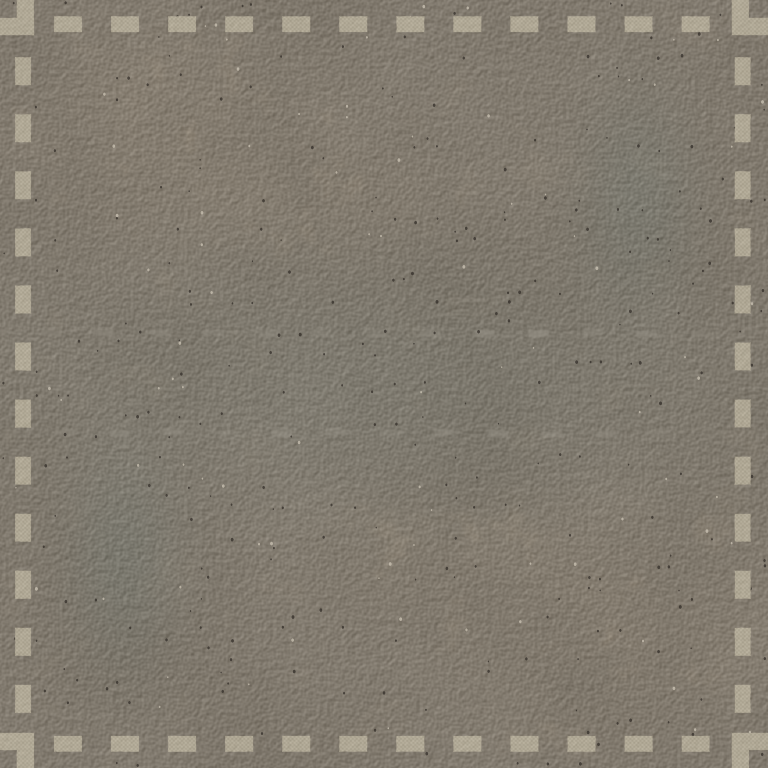
This texture is drawn by a three.js fragment shader. Its source:

```glsl
// Weathered concrete slab framed by a dashed pale border with square corner brackets.
// Gradient noise gives broad stains and lit grain; hashed cells scatter pits and grit;
// the border is built from box distances mirrored about the canvas edges.
varying vec2 vUv;

float hash(vec2 p) {
  vec3 q = fract(vec3(p.xyx) * vec3(0.1031, 0.1030, 0.0973));
  q += dot(q, q.yzx + 33.33);
  return fract((q.x + q.y) * q.z);
}

vec2 gradient(vec2 cell) {
  float a = 6.2832 * hash(cell);
  return vec2(cos(a), sin(a));
}

float noise(vec2 p) {
  vec2 i = floor(p), f = fract(p);
  vec2 u = f * f * f * (f * (f * 6.0 - 15.0) + 10.0);
  vec2 e = vec2(1.0, 0.0);
  return mix(
    mix(dot(gradient(i), f), dot(gradient(i + e), f - e), u.x),
    mix(dot(gradient(i + e.yx), f - e.yx), dot(gradient(i + 1.0), f - 1.0), u.x), u.y);
}

float fbm(vec2 p) {
  float sum = 0.0, amp = 0.6;
  for (int i = 0; i < 5; i++) {
    sum += amp * noise(p);
    p = p * 2.03 + 17.3;
    amp *= 0.55;
  }
  return sum;
}

float grainHeight(vec2 p) {
  return noise(p * 105.0) * 0.9 + noise(p * 215.0 + 40.0) * 0.9;
}

float boxDistance(vec2 p, vec2 halfSize) {
  vec2 d = abs(p) - halfSize;
  return length(max(d, 0.0)) + min(max(d.x, d.y), 0.0);
}

float blob(vec2 p, vec2 centre, vec2 radius) {
  vec2 d = (p - centre) / radius;
  return exp(-dot(d, d));
}

// Scattered specks, one possible per cell
float specks(vec2 p, float cells, float density, float seed) {
  vec2 cell = floor(p * cells);
  vec2 spot = 0.25 + 0.5 * vec2(hash(cell + seed), hash(cell + seed + 51.0));
  vec2 d = (fract(p * cells) - spot) / cells;
  float radius = mix(0.0008, 0.0019, hash(cell + seed + 7.0));
  float present = step(1.0 - density, hash(cell + seed + 93.0));
  return present * smoothstep(radius + 0.0007, radius - 0.0007, length(d * vec2(1.0, 0.8)));
}

// Row of faint scuffs, strongest near the middle
float scuffRow(vec2 p, vec2 start) {
  float pitch = 0.0705;
  float id = floor((p.x - start.x) / pitch + 0.5);
  vec2 d = p - start - vec2(id * pitch, 0.004 * (hash(vec2(id, start.y * 90.0)) - 0.5));
  d.y += 0.003 * noise(p * 90.0);
  float shape = smoothstep(0.004, 0.0, boxDistance(d, vec2(0.011, 0.0022)));
  return shape * (0.35 + 0.65 * hash(vec2(id + 30.0, start.x * 70.0)));
}

// Dashes along the frame and a square ring wrapped around each corner
float borderDistance(vec2 p) {
  p.x += 0.0015;
  vec2 edge = min(p, 1.0 - p);
  vec2 id = clamp(floor((p - 0.0900) / 0.0743 + 0.5), 0.0, 11.0);
  vec2 along = p - 0.0900 - id * 0.0743;
  vec2 across = edge - 0.0315;
  float dash = min(boxDistance(vec2(along.x, across.y), vec2(0.0182, 0.0103)),
                   boxDistance(vec2(across.x, along.y), vec2(0.0103, 0.0182)));
  float ring = abs(max(edge.x, edge.y) - 0.0345) - 0.0113;
  return min(dash, ring);
}

void main() {
  vec2 p = vUv;

  // Broad stains: warm worn areas and cool smooth ones on opposite diagonals
  float cloud = fbm(p * 4.0 + 3.0);
  float warm = blob(p, vec2(0.20, 0.84), vec2(0.20, 0.14)) + blob(p, vec2(0.82, 0.18), vec2(0.20, 0.14))
             + 0.6 * blob(p, vec2(0.44, 0.74), vec2(0.16, 0.07)) + 0.6 * blob(p, vec2(0.58, 0.27), vec2(0.16, 0.07));
  float cool = blob(p, vec2(0.83, 0.74), vec2(0.07, 0.13)) + blob(p, vec2(0.16, 0.27), vec2(0.07, 0.13))
             + 0.6 * blob(p, vec2(0.5), vec2(0.45, 0.16));
  vec3 color = vec3(0.503, 0.475, 0.430) + 0.030 * cloud;
  color += warm * (0.5 + cloud) * vec3(0.035, 0.026, 0.017);
  color += cool * vec3(-0.018, 0.001, 0.006);

  // Ragged pale patches and thin trowel streaks
  float patches = smoothstep(0.12, 0.45, fbm(p * 11.0 + 21.0));
  color += patches * (0.3 + warm) * vec3(0.040, 0.034, 0.026);
  color += 0.012 * noise(p * vec2(14.0, 120.0)) + 0.008 * noise(p * vec2(90.0, 9.0) + 5.0);
  float scuffs = scuffRow(p, vec2(0.419, 0.566)) + scuffRow(p, vec2(0.437, 0.436));
  color += 0.055 * scuffs * smoothstep(0.55, 0.2, abs(p.x - 0.5));

  // Fine relief lit from the upper left
  vec2 toLight = vec2(-0.0008, 0.0010);
  float relief = grainHeight(p - toLight) - grainHeight(p + toLight);
  float grain = 0.075 * relief + 0.030 * noise(p * 260.0);
  color += grain * (1.0 - 0.5 * min(scuffs, 1.0));

  // Pits and grit
  color = mix(color, vec3(0.20, 0.18, 0.16), 0.75 * specks(p, 75.0, 0.05, 11.0));
  color = mix(color, vec3(0.80, 0.77, 0.71), 0.75 * specks(p, 70.0, 0.018, 37.0));

  // Woven pale paint
  float weave = sin(p.x * 1200.0) * sin(p.y * 1200.0);
  vec3 paint = vec3(0.695, 0.665, 0.590) + 0.030 * weave + 0.4 * grain + 0.02 * cloud;
  float cover = smoothstep(0.0009, -0.0009, borderDistance(p) + 0.0006 * noise(p * 150.0));
  gl_FragColor = vec4(mix(color, paint, 0.96 * cover), 1.0);
}
```
